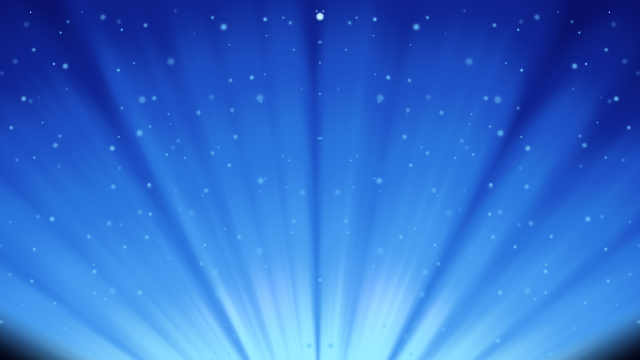
This background is drawn by a WebGL 2 fragment shader. Its source:

```glsl
#version 300 es
precision highp float;
// Blue light rays fanning up from below the lower edge, with mirrored glowing dust.

uniform vec2 u_resolution;
out vec4 outColor;

// Lengths are in canvas heights, with x = 0 on the vertical axis.
const float RAY_ORIGIN_Y = -0.37;
const float SIDE_FALLOFF = 0.30;
const float RAY_STRENGTH = 0.24;
const vec3 PALE   = vec3(0.46, 0.77, 0.98);
const vec3 SKY    = vec3(0.27, 0.61, 0.94);
const vec3 AZURE  = vec3(0.16, 0.46, 0.87);
const vec3 COBALT = vec3(0.11, 0.31, 0.77);
const vec3 NAVY   = vec3(0.055, 0.14, 0.57);
const vec3 DEEP   = vec3(0.03, 0.06, 0.40);
const vec3 CORNER = vec3(0.005, 0.02, 0.09);
const vec3 DUST   = vec3(0.43, 0.80, 1.0);
const vec3 BLUSH  = vec3(0.16, 0.07, 0.06);

// Shadow rays: angle from vertical, angular width, depth.
const int SHADOWS = 8;
const vec3 SHADOW[SHADOWS] = vec3[](
    vec3(-0.92, 0.045, 0.13), vec3(-0.51, 0.032, 0.24),
    vec3(-0.34, 0.025, 0.10), vec3(-0.015, 0.022, 0.20),
    vec3(0.19, 0.020, 0.08), vec3(0.50, 0.038, 0.28),
    vec3(0.66, 0.060, 0.13), vec3(0.88, 0.035, 0.12));

float hash(float n) {
    return fract(sin(n * 127.1) * 43758.55);
}

vec3 hash3(vec2 cell, float seed) {
    float n = dot(cell, vec2(1.37, 7.91)) + seed * 3.17;
    return vec3(hash(n), hash(n + 0.31), hash(n + 0.73));
}

float noise(float x) {
    float i = floor(x);
    return mix(hash(i), hash(i + 1.0), smoothstep(0.0, 1.0, x - i));
}

float bell(float x, float width) {
    return exp(-x * x / (width * width));
}

// Colour by depth: 0 is the bright foot, above 1 the dark top.
vec3 ramp(float h) {
    vec3 c = mix(PALE, SKY, smoothstep(0.02, 0.32, h));
    c = mix(c, AZURE, smoothstep(0.28, 0.60, h));
    c = mix(c, COBALT, smoothstep(0.56, 0.84, h));
    c = mix(c, NAVY, smoothstep(0.80, 1.06, h));
    return mix(c, DEEP, smoothstep(1.02, 1.36, h));
}

// Positive in the shadows between rays, negative inside bright ones.
float rayShade(float angle) {
    float grain = 0.55 * noise(angle * 13.0 + 40.0)
                + 0.30 * noise(angle * 31.0 + 90.0)
                + 0.15 * noise(angle * 70.0 + 160.0);
    float shade = (0.5 - grain) * RAY_STRENGTH;
    for (int i = 0; i < SHADOWS; i++) {
        shade += SHADOW[i].z * bell(angle - SHADOW[i].x, SHADOW[i].y);
    }
    return shade;
}

// One jittered grid of soft dots, denser toward the top.
float dustLayer(vec2 p, float size, float radius, float seed) {
    vec2 cell = floor(p / size);
    vec3 h = hash3(cell, seed);
    vec3 k = hash3(cell, seed + 11.0);
    float margin = radius * 1.7 / size;
    vec2 center = (cell + mix(vec2(margin), vec2(1.0 - margin), h.xy)) * size;
    float r = radius * mix(0.55, 1.0, k.x);
    float d = length(p - center) / r;
    float present = step(h.z, 0.25 + 0.28 * cell.y * size);
    float dot_ = 0.75 * (1.0 - smoothstep(0.3, 1.0, d)) + 0.25 * (1.0 - smoothstep(0.3, 1.6, d));
    return present * dot_ * mix(0.25, 1.0, k.y);
}

void main() {
    vec2 p = (gl_FragCoord.xy - vec2(0.5 * u_resolution.x, 0.0)) / u_resolution.y;
    float angle = atan(p.x, p.y - RAY_ORIGIN_Y);

    // Background gradient, shifted along the ramp by the rays
    float fade = mix(1.0, 0.6, smoothstep(0.4, 1.0, p.y));
    float h = p.y + SIDE_FALLOFF * p.x * p.x + rayShade(angle) * fade;
    h += 0.07 * smoothstep(0.2, 0.9, p.x) * p.y;
    vec3 color = ramp(h);

    // Foot glow and faint rosy patches inside the brightest rays
    float lit = 1.0 - smoothstep(-0.05, 0.35, h);
    color += vec3(0.14, 0.16, 0.04) * lit * exp(-dot(p * vec2(1.8, 5.0), p * vec2(1.8, 5.0)));
    float rosy = bell(abs(p.x) - 0.14, 0.09) * bell(p.y - 0.2, 0.11)
               + 0.6 * bell(abs(p.x) - 0.29, 0.08) * bell(p.y - 0.14, 0.07);
    color += BLUSH * rosy * (1.0 - smoothstep(0.1, 0.45, h));

    // Dark lower corners
    float corner = (abs(p.x) - 0.66) / 0.23 - p.y / 0.13;
    color = mix(color, CORNER, smoothstep(-0.3, 1.0, corner));

    // Mirrored dust, from large soft dots to pinpoints
    vec2 m = vec2(abs(p.x), p.y);
    float dust = 0.85 * dustLayer(m, 0.11, 0.013, 1.0)
               + 0.85 * dustLayer(m + 0.03, 0.078, 0.008, 2.0)
               + dustLayer(m + 0.05, 0.09, 0.0045, 3.0);
    color = mix(color, DUST, min(dust, 1.0));

    // Bright spark on the axis
    float spark = length(p - vec2(0.0, 0.954));
    color = mix(color, vec3(0.75, 0.95, 1.0), 1.0 - smoothstep(0.005, 0.014, spark));

    outColor = vec4(clamp(color, 0.0, 1.0), 1.0);
}
```
